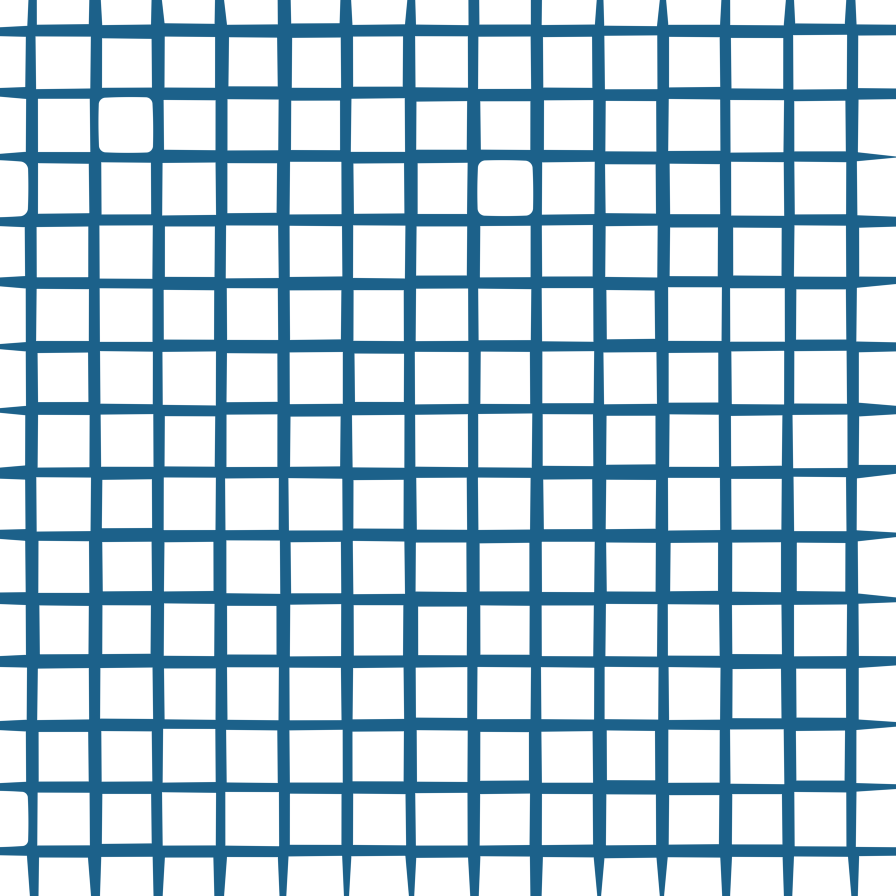
A Shadertoy shader for this pattern:

```glsl
// Hand-cut lattice: 14 by 14 blue bars on white, crossing at a regular pitch.
// Each opening is a box with hashed size, side offsets and slight slants;
// a few openings are worn round, and the bars taper outside the lattice.

// Four values in 0..1 per cell, without sine.
vec4 hash4(vec2 cell) {
    vec4 q = fract(cell.xyxy * vec4(0.1031, 0.1030, 0.0973, 0.1099));
    q += dot(q, q.wzxy + 33.33);
    return fract((q.xxyz + q.yzzw) * q.zywx);
}

// Signed distance to the opening of one cell, in units of the pitch.
float openingDistance(vec2 grid) {
    vec2 cell = floor(grid);
    vec2 p = grid - cell - 0.5;
    vec4 offset = hash4(cell + 17.0) - 0.5;
    vec4 slant = hash4(cell + 61.0) - 0.5;
    vec4 trait = hash4(cell + 113.0);
    float worn = step(0.975, trait.y);

    // Half extents: left, bottom, right, top
    float size = mix(0.405 + 0.04 * (trait.x - 0.5), 0.422, worn);
    vec4 extent = size + 0.03 * offset + 0.025 * slant * p.yxyx;
    extent += worn * 0.015 * (1.0 - 4.0 * p * p).yxyx;

    // Bars grow thinner past the outermost crossings
    vec2 outside = max(max(-grid, grid - 13.0), 0.0);
    extent += 0.11 * outside.yxyx * (slant + 0.5);

    // Rounded box with uneven sides
    float radius = mix(0.008, 0.08 + 0.05 * trait.z, worn);
    vec2 q = max(-p - extent.xy, p - extent.zw) + radius;
    return min(max(q.x, q.y), 0.0) + length(max(q, 0.0)) - radius;
}

void mainImage(out vec4 fragColor, in vec2 fragCoord) {
    const float pitch = 0.0704;
    vec2 uv = fragCoord / iResolution.xy;
    vec2 grid = (uv - vec2(0.0355, 0.0503)) / pitch;

    // Smooth the edge over about one pixel
    float pixel = 1.0 / (pitch * min(iResolution.x, iResolution.y));
    float bar = smoothstep(-0.7 * pixel, 0.7 * pixel, openingDistance(grid));
    fragColor = vec4(mix(vec3(1.0), vec3(0.11, 0.38, 0.54), bar), 1.0);
}
```
